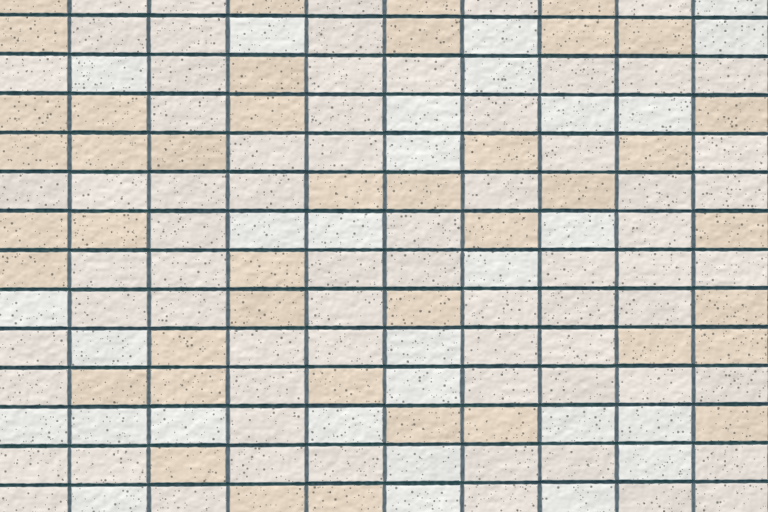
Give the GLSL for this texture, as a Shadertoy shader.

```glsl
// A wall of rough, pale stacked tiles with dark blue-grey grout.
const vec2 PITCH = vec2(0.1530, 0.0766);  // tile spacing, canvas height = 1
const vec2 ORIGIN = vec2(0.1357, 0.588);  // a grout crossing
const float GAP = 0.0074;

const vec3 WHITE = vec3(0.905, 0.905, 0.89);
const vec3 CREAM = vec3(0.895, 0.87, 0.84);
const vec3 TAN = vec3(0.88, 0.825, 0.75);
const vec3 GROUT_DARK = vec3(0.15, 0.24, 0.28);
const vec3 GROUT_PALE = vec3(0.36, 0.42, 0.45);

float hash(vec2 p) {
    vec3 q = fract(vec3(p.xyx) * 0.1031);
    q += dot(q, q.yzx + 33.33);
    return fract((q.x + q.y) * q.z);
}

vec2 hash2(vec2 p) {
    return vec2(hash(p + 17.3), hash(p + 71.9));
}

float noise(vec2 p) {
    vec2 i = floor(p), f = fract(p);
    f = f * f * (3.0 - 2.0 * f);
    return mix(mix(hash(i), hash(i + vec2(1, 0)), f.x),
               mix(hash(i + vec2(0, 1)), hash(i + vec2(1, 1)), f.x), f.y);
}

float roughHeight(vec2 p) {
    return noise(p * vec2(60, 85)) + 0.5 * noise(p * vec2(135, 170) + 9.0);
}

// Wall coordinates in tiles, with a slight camera perspective.
vec2 wallCoords(vec2 p) {
    float column = (p.x - ORIGIN.x) / 0.1555;
    column += 0.00268 * column * column;
    float row = (p.y - ORIGIN.y) / (PITCH.y - 0.0008 * p.x);
    return vec2(column, row);
}

vec3 tileColor(vec2 id) {
    float kind = hash(id + 41.0);
    vec3 base = kind < 0.22 ? WHITE : kind < 0.72 ? CREAM : TAN;
    return base + 0.025 * (hash(id + 5.0) - 0.5);
}

// Small dark grains, one candidate per grid cell.
float specks(vec2 p, float density, float amount, float blur) {
    vec2 g = p * density, id = floor(g);
    vec2 center = 0.3 + 0.4 * hash2(id);
    float radius = 0.12 + 0.16 * hash(id + 3.0);
    float soft = min(blur * density, 0.4);
    float dist = length(fract(g) - center);
    return step(hash(id + 29.0), amount) * (1.0 - smoothstep(radius - soft, radius + soft, dist));
}

vec3 tileSurface(vec2 p, vec2 id, float pixel) {
    vec2 q = p + 3.0 * hash2(id);
    vec2 toLight = vec2(-0.0015, 0.0025);
    float relief = roughHeight(q - toLight) - roughHeight(q + toLight);
    vec3 color = tileColor(id) + 0.095 * relief;
    color += 0.025 * (noise(q * 22.0) - 0.5);
    color *= 1.0 - 0.42 * specks(q, 125.0, 0.07, pixel);
    return color * (1.0 - 0.28 * specks(q + 0.37, 210.0, 0.06, pixel));
}

// Grout: dark in the rows, paler in the columns, shaded under each tile.
vec3 groutColor(vec2 p, vec2 local, float inRow) {
    float grain = noise(p * 180.0) - 0.5;
    float shade = smoothstep(-0.5, 0.5, local.y / GAP);
    vec3 rowColor = mix(GROUT_PALE * 0.86, GROUT_DARK, 0.35 + 0.65 * shade);
    vec3 color = mix(GROUT_PALE, rowColor, inRow);
    color += vec3(-0.02, 0.015, -0.01) * noise(p * 14.0) * inRow;
    return color + 0.09 * grain;
}

void mainImage(out vec4 fragColor, in vec2 fragCoord) {
    vec2 p = fragCoord / iResolution.xy * vec2(1.5, 1.0);
    float pixel = 1.0 / iResolution.y;

    vec2 wall = wallCoords(p);
    vec2 id = floor(wall);
    vec2 local = (fract(wall) - 0.5) * PITCH;

    // Uneven setting and slightly ragged edges.
    vec2 shift = 0.0012 * (hash2(id) - 0.5);
    float ragged = 0.0012 * (noise(p * 110.0) - 0.5);
    vec2 halfSize = 0.5 * (PITCH - GAP);
    vec2 edge = abs(local - shift) - halfSize + ragged;
    float dist = max(edge.x, edge.y);

    vec3 tile = tileSurface(p, id, pixel);
    float topLip = smoothstep(halfSize.y - 0.006, halfSize.y - 0.001, local.y);
    tile += 0.035 * topLip;
    tile *= 1.0 - 0.09 * smoothstep(-0.003, 0.0, dist) * (1.0 - topLip);

    vec2 seam = (wall - round(wall)) * PITCH;
    float inRow = smoothstep(-pixel, pixel, edge.y);
    vec3 grout = groutColor(p, seam, inRow);

    vec3 color = mix(tile, grout, smoothstep(-pixel, pixel, dist));
    fragColor = vec4(clamp(color, 0.0, 1.0), 1.0);
}
```
